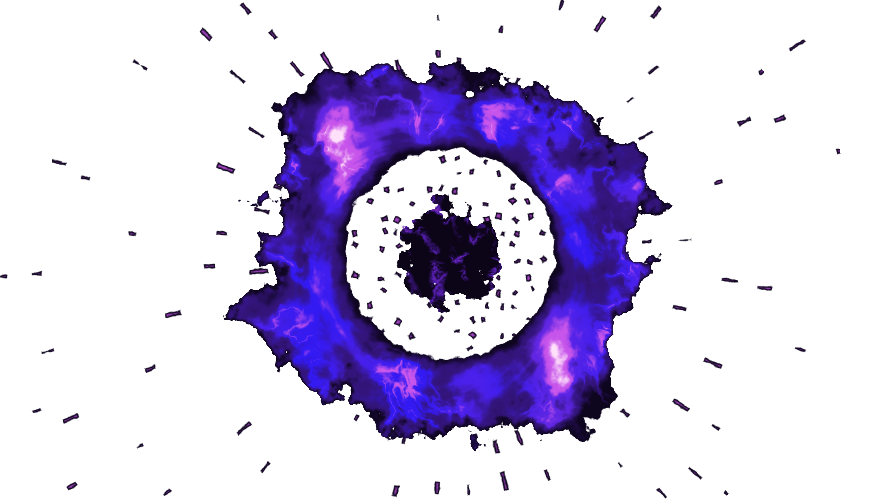
Write a Shadertoy shader that draws this background.

```glsl
// A violet plasma ring on white, with a dark core in its hole and flung shards.
// Noise-eroded polar distances shape the ring and core; an energy field picks
// the plasma colours, and hashed cells scatter the shards.

const vec2  CENTER      = vec2(0.003, -0.004);
const float HOLE_RADIUS = 0.207;
const float RING_RADIUS = 0.362;
const float CORE_RADIUS = 0.094;
const float CORNER_ANGLE = 2.28;   // the two dark, hot corners
const float WING_ANGLE   = 0.40;   // the two blue wings
const vec2  HOT_SPOT    = vec2(-0.222, 0.232);
const vec2  HOT_SIZE    = vec2(0.038, 0.080);
const float SPOKES      = 40.0;    // angular cells for outer shards
const float SHELL_STEP  = 0.085;   // radial cells for outer shards
const float CHIP_CELL   = 0.029;   // grid cells for shards in the hole

const vec3 WHITE  = vec3(1.0);
const vec3 INK    = vec3(0.055, 0.02, 0.12);
const vec3 INDIGO = vec3(0.20, 0.08, 0.48);
const vec3 VIOLET = vec3(0.38, 0.15, 0.89);
const vec3 BLUE   = vec3(0.20, 0.10, 0.95);
const vec3 ORCHID = vec3(0.78, 0.33, 0.92);
const vec3 BLUSH  = vec3(1.0, 0.88, 0.98);
const float TAU = 6.2831853;

vec2 hash2(vec2 p) {
    vec3 q = fract(p.xyx * vec3(0.1031, 0.1030, 0.0973));
    q += dot(q, q.yzx + 33.33);
    return fract((q.xx + q.yz) * q.zy);
}

float corner(vec2 cell, vec2 offset) {
    float a = TAU * hash2(cell).x;
    return dot(vec2(cos(a), sin(a)), offset);
}

// Gradient noise, roughly -0.7 to 0.7
float noise(vec2 p) {
    vec2 i = floor(p), f = fract(p), e = vec2(1.0, 0.0);
    vec2 u = f * f * f * (f * (f * 6.0 - 15.0) + 10.0);
    return mix(mix(corner(i, f), corner(i + e, f - e), u.x),
               mix(corner(i + e.yx, f - e.yx), corner(i + 1.0, f - 1.0), u.x), u.y);
}

float fbm(vec2 p) {
    float sum = 0.0, amp = 0.5;
    for (int i = 0; i < 5; i++) {
        sum += amp * noise(p);
        p = mat2(1.6, 1.2, -1.2, 1.6) * p + 7.3;
        amp *= 0.5;
    }
    return sum;
}

// Thin bright veins along the zero crossings of warped noise
float veins(vec2 p) {
    vec2 warp = vec2(fbm(p * 0.7 + 3.1), fbm(p * 0.7 + 19.7));
    return pow(1.0 - min(abs(fbm(p + 1.6 * warp)) * 3.0, 1.0), 4.0);
}

// Lobe repeated on opposite sides of the ring
float lobe(float angle, float peak) {
    return exp(6.0 * (cos(2.0 * (angle - peak)) - 1.0));
}

float box(vec2 p, vec2 halfSize) {
    vec2 q = abs(p) - halfSize;
    return length(max(q, 0.0)) + min(max(q.x, q.y), 0.0);
}

vec3 plasma(float energy, float blueness) {
    vec3 c = mix(INK, INDIGO, smoothstep(0.05, 0.32, energy));
    c = mix(c, mix(VIOLET, BLUE, blueness), smoothstep(0.32, 0.58, energy));
    c = mix(c, ORCHID, smoothstep(0.62, 0.88, energy));
    return mix(c, BLUSH, smoothstep(0.92, 1.3, energy));
}

vec3 addShard(vec3 col, float d, float px) {
    vec3 body = mix(INK, ORCHID * 0.8, smoothstep(-0.001, -0.006, d));
    return mix(col, body, smoothstep(px, -px, d));
}

void mainImage(out vec4 fragColor, in vec2 fragCoord) {
    float px = 0.8 / iResolution.y;
    vec2 p = (fragCoord - 0.5 * iResolution.xy) / iResolution.y - CENTER;
    float r = length(p), angle = atan(p.y, p.x);
    float rough = fbm(p * 55.0);
    vec3 col = WHITE;

    // Outer shards, stretched along the rays
    vec2 polar = vec2(r / SHELL_STEP, angle * SPOKES / TAU);
    vec2 id = floor(polar), rnd = hash2(id + 71.0), size = hash2(id + 143.0);
    vec2 local = fract(polar) - 0.5 - 0.4 * (hash2(id + 211.0) - 0.5);
    local *= vec2(SHELL_STEP, r * TAU / SPOKES);
    float shard = box(local, mix(vec2(0.006, 0.002), vec2(0.019, 0.005), size)) + 0.006 * rough;
    if (r > 0.34 && rnd.x < 0.46 - 0.25 * smoothstep(0.6, 0.85, r)) col = addShard(col, shard, px);

    // Small chips between core and ring
    id = floor(p / CHIP_CELL);
    rnd = hash2(id + 37.0);
    size = hash2(id + 91.0);
    local = (fract(p / CHIP_CELL) - 0.5 - 0.4 * (rnd - 0.5)) * CHIP_CELL;
    float turn = TAU * rnd.y;
    local = mat2(cos(turn), sin(turn), -sin(turn), cos(turn)) * local;
    float chip = box(local, 0.002 + 0.0045 * size) + 0.008 * rough;
    if (r < HOLE_RADIUS && size.x + size.y > 0.95 - 0.8 * p.x) col = addShard(col, chip, px);

    // Dark core
    float core = r - CORE_RADIUS + 0.10 * fbm(p * 20.0 + 5.0);
    float coreGlow = 0.75 * veins(p * 19.0 + 11.0) * smoothstep(-0.2, 0.3, noise(p * 26.0));
    col = mix(col, plasma(coreGlow, 0.0) * vec3(0.85, 0.75, 0.75), smoothstep(px, -px, core));

    // Ring outline
    float corners = lobe(angle, CORNER_ANGLE), wings = lobe(angle, WING_ANGLE);
    float outer = r - RING_RADIUS - 0.080 * corners - 0.060 * wings
                + mix(0.17, 0.08, corners) * fbm(p * 13.0 + 2.0);
    float inner = HOLE_RADIUS - r + 0.025 * fbm(p * 24.0);
    float ring = max(inner, outer);

    // Ring energy: clouds, tangential streaks, veins and two hot spots
    vec2 swirl = p / r * 2.5 + r * vec2(26.0, 19.0);
    vec2 hot = ((p.x < 0.0 ? p : -p) - HOT_SPOT) / HOT_SIZE;
    float band = exp(-pow((r - 0.265) / 0.045, 2.0));
    float energy = 0.36 + 0.85 * fbm(p * 9.0 + 4.0) + 0.14 * band - 0.16 * corners;
    energy += 0.45 * band * fbm(swirl) + 0.42 * veins(p * 8.0 + 9.0) * smoothstep(-0.3, 0.3, noise(p * 7.0));
    energy += exp(-dot(hot, hot)) * (0.85 + 1.3 * fbm(p * 22.0));
    energy *= smoothstep(0.004, -0.032, ring) * 0.85 + 0.15;
    float blueness = clamp(0.75 - corners + 1.2 * noise(p * 6.0 + 8.0), 0.0, 1.0);
    col = mix(col, plasma(energy, blueness), smoothstep(px, -px, ring));

    fragColor = vec4(col, 1.0);
}
```
